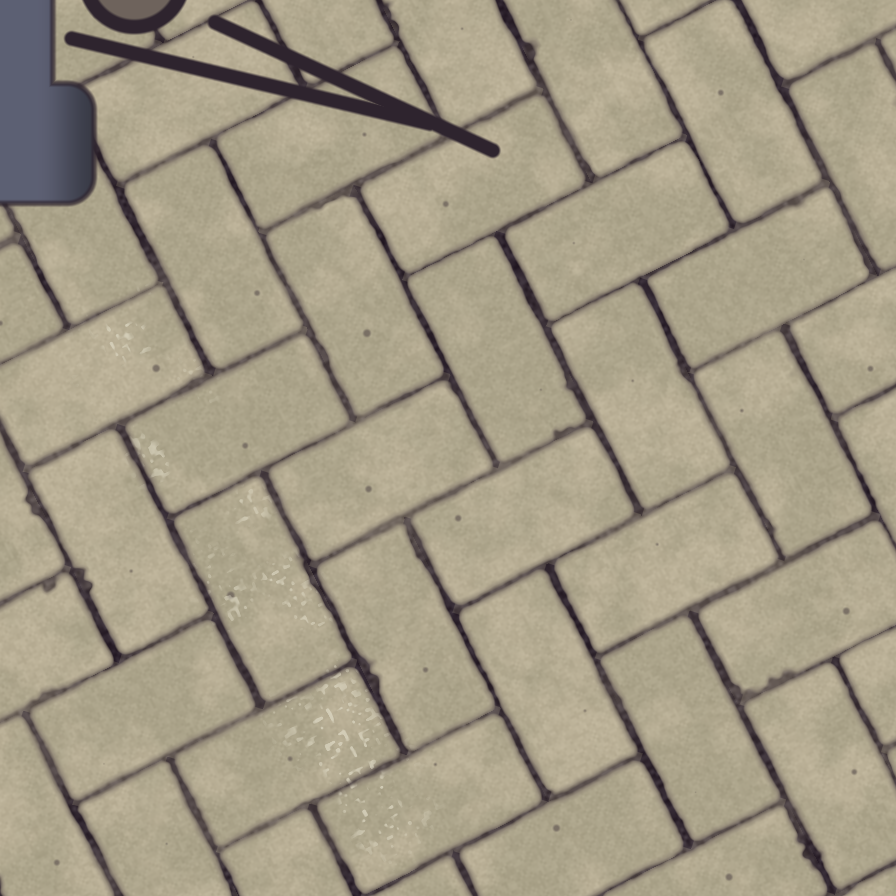
Give the GLSL for this texture, as a three.js fragment shader.

```glsl
#define UNIT 0.1187
#define ANGLE 0.471
#define ORIGIN vec2(0.4505, 0.4225)
#define JOINT vec2(0.037, 0.023)
#define CORNER 0.08
#define WOBBLE 0.036
#define JITTER 0.022
#define CHIP 0.09
#define GRAIN 0.05
#define SOFT 0.022

varying vec2 vUv;

const vec3 CLAY = vec3(0.67, 0.64, 0.54);
const vec3 PALE = vec3(0.73, 0.69, 0.59);
const vec3 WORN = vec3(0.56, 0.52, 0.46);
const vec3 GRIT = vec3(0.43, 0.39, 0.36);
const vec3 SHADOW = vec3(0.18, 0.14, 0.18);
const vec3 STEEL = vec3(0.29, 0.30, 0.36);
const vec3 SALT = vec3(0.86, 0.84, 0.76);

float hash(vec2 p) {
  return fract(sin(dot(p, vec2(127.1, 311.7))) * 43758.5453);
}

float noise(vec2 p) {
  vec2 i = floor(p), f = fract(p);
  f = f * f * (3.0 - 2.0 * f);
  return mix(mix(hash(i), hash(i + vec2(1, 0)), f.x),
             mix(hash(i + vec2(0, 1)), hash(i + vec2(1, 1)), f.x), f.y);
}

float fbm(vec2 p) {
  float sum = 0.0, amp = 0.5;
  for (int i = 0; i < 4; i++) {
    sum += amp * noise(p);
    p = p * 2.1 + 17.3;
    amp *= 0.5;
  }
  return sum / 0.9375;
}

float segment(vec2 p, vec2 a, vec2 b) {
  vec2 d = b - a;
  return length(p - a - d * clamp(dot(p - a, d) / dot(d, d), 0.0, 1.0));
}

float roundBox(vec2 p, vec2 halfSize, float r) {
  vec2 d = abs(p) - halfSize + r;
  return length(max(d, 0.0)) + min(max(d.x, d.y), 0.0) - r;
}

float fill(float d) {
  return 1.0 - smoothstep(-0.002, 0.002, d);
}

// Herringbone: four diagonal cell classes make one flat and one upright brick
void brickAt(vec2 p, out vec2 id, out vec2 size) {
  id = floor(p);
  float k = mod(id.x + id.y, 4.0);
  bool upright = k > 0.5 && k < 2.5;
  size = upright ? vec2(1, 2) : vec2(2, 1);
  if (k < 0.5) id.x -= 1.0;
  if (k > 1.5 && k < 2.5) id.y -= 1.0;
}

vec3 paving(vec2 uv) {
  float c = cos(ANGLE), s = sin(ANGLE);
  vec2 p = mat2(c, -s, s, c) * (uv - ORIGIN) / UNIT;
  vec2 id, size;
  brickAt(p, id, size);
  vec2 local = p - id;
  float tone = hash(id);

  // Rounded brick outline with uneven, chipped sides
  vec2 q = local + JITTER * (vec2(hash(id + 3.1), hash(id + 8.7)) - 0.5);
  vec2 side = min(q, size - q);
  vec2 roughAt = p + id * 7.0;
  float rough = 0.65 * noise(roughAt * 4.0) + 0.35 * noise(roughAt * 15.0) - 0.5;
  float chip = smoothstep(0.78, 0.95, noise(roughAt * 2.3)) * noise(p * 13.0);
  vec2 inset = side - JOINT + WOBBLE * rough - CHIP * chip;
  float d = CORNER - length(max(CORNER - inset, 0.0));

  // Brick face: mottling, grain, worn rim and a pit
  float mottle = fbm(p * 2.2 + id * 5.0);
  vec3 face = mix(CLAY, PALE, smoothstep(0.35, 0.75, mottle + 0.25 * (tone - 0.5)));
  face += GRAIN * (noise(p * 38.0) - 0.5) + 0.5 * GRAIN * (noise(p * 14.0) - 0.5);
  face = mix(WORN, face, smoothstep(-0.01, 0.065, d));
  vec2 pit = size * (0.2 + 0.6 * vec2(hash(id + 1.7), hash(id + 5.3)));
  float pitRadius = 0.035 * hash(id + 9.2);
  face = mix(face, GRIT, 0.8 * (1.0 - smoothstep(pitRadius - 0.015, pitRadius + 0.015, length(local - pit))));

  // Pale salt flecks along a worn streak
  float streak = 1.0 - smoothstep(0.01, 0.09, segment(uv, vec2(0.14, 0.62), vec2(0.42, 0.10)));
  float flecks = smoothstep(0.66, 0.86, noise(p * 24.0)) * smoothstep(0.4, 0.65, noise(p * 2.6));
  face = mix(face, SALT, 0.75 * streak * flecks);

  // Joints: steep ones fall into shadow, shallow ones hold grit
  float steep = smoothstep(-0.01, 0.01, side.y - side.x);
  float shade = mix(0.15, 0.6, steep) + 0.75 * (noise(p * 1.7 + 4.0) - 0.3);
  shade *= smoothstep(-0.005, 0.02, -d) * (1.0 - 0.6 * chip);
  vec3 joint = mix(GRIT, SHADOW, clamp(shade, 0.0, 1.0)) + 0.12 * (noise(p * 26.0) - 0.5);
  return mix(joint, face, smoothstep(-SOFT, SOFT, d));
}

// Metal stand in the upper left corner
vec3 stand(vec3 color, vec2 uv) {
  float rim = length(uv - vec2(0.15, 1.025)) - 0.055;
  float post = roundBox(uv - vec2(0.025, 0.95), vec2(0.034, 0.06), 0.01);
  float foot = roundBox(uv - vec2(0.03, 0.84), vec2(0.075, 0.067), 0.03);
  float rods = min(segment(uv, vec2(0.24, 0.975), vec2(0.55, 0.832)),
                   segment(uv, vec2(0.08, 0.957), vec2(0.48, 0.862))) - 0.008;
  vec3 metal = STEEL * (0.75 + 0.5 * smoothstep(0.09, 0.02, abs(uv.x - 0.02)));
  color = mix(color, GRIT, fill(rim));
  color = mix(color, SHADOW, fill(min(rods, abs(rim) - 0.008)));
  color = mix(color, metal, fill(min(post, foot)));
  return mix(color, SHADOW, 0.7 * fill(abs(min(post, foot)) - 0.003));
}

void main() {
  gl_FragColor = vec4(stand(paving(vUv), vUv), 1.0);
}
```
